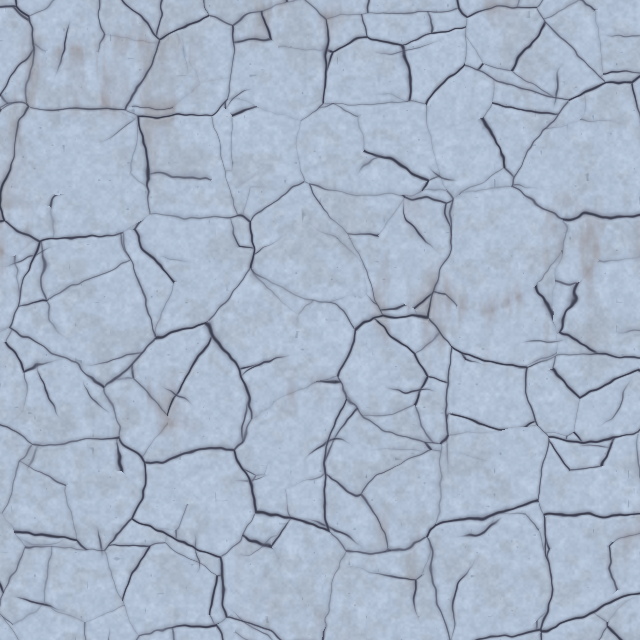
This texture is drawn by a three.js fragment shader. Its source:

```glsl
// Pale blue paint, weathered and split into blocky plates by dark cracks.
// A coarse warped cell network is split again inside each cell, so cracks meet
// in T junctions; short strays, mottling and rust streaks lie between them.
varying vec2 vUv;

const vec3 PAINT_BLUE = vec3(0.690, 0.750, 0.832);
const vec3 PAINT_GREY = vec3(0.664, 0.714, 0.778);
const vec3 RIM_LIGHT = vec3(0.770, 0.820, 0.880);
const vec3 CRACK_SHADE = vec3(0.475, 0.505, 0.575);
const vec3 CRACK_DARK = vec3(0.240, 0.250, 0.310);
const vec3 RUST = vec3(0.570, 0.540, 0.540);

const float MAIN_DENSITY = 6.0;    // cells across the canvas
const float SPLIT_DENSITY = 8.0;
const float STRAY_DENSITY = 9.0;
const float JITTER = 0.62;
const float ROW_SHIFT = 0.22;
const float CORE_WIDTH = 0.0015;   // half widths in canvas units
const float HALO_WIDTH = 0.0036;
const float EDGE_SOFTNESS = 0.0013;
const vec2 LIGHT_DIR = vec2(-0.5, 0.866);

struct Crack { float dist; float strength; float lit; vec2 cell; };

vec2 hash2(vec2 p) {
  vec3 q = fract(p.xyx * vec3(0.1031, 0.1030, 0.0973));
  q += dot(q, q.yzx + 33.33);
  return fract((q.xx + q.yz) * q.zy);
}

vec2 noise2(vec2 p) {
  vec2 i = floor(p), f = fract(p);
  f = f * f * (3.0 - 2.0 * f);
  return mix(mix(hash2(i), hash2(i + vec2(1.0, 0.0)), f.x),
             mix(hash2(i + vec2(0.0, 1.0)), hash2(i + 1.0), f.x), f.y);
}

float fbm(vec2 p) {
  float sum = 0.0, amp = 0.5;
  for (int i = 0; i < 4; i++) {
    sum += amp * noise2(p).x;
    p = p * 2.03 + 17.3;
    amp *= 0.5;
  }
  return sum / 0.9375;
}

vec2 site(vec2 c, float seed) {
  return c + vec2(ROW_SHIFT * mod(c.y, 2.0), 0.0) + 0.5 + JITTER * (hash2(c + seed) - 0.5);
}

// Nearest cell border; each border gets its own strength = rule.x * hash + rule.y.
Crack network(vec2 p, float density, float seed, vec2 rule) {
  p *= density;
  vec2 g = floor(p), own = g, a = p;
  float best = 100.0;
  for (int y = -2; y <= 2; y++) for (int x = -2; x <= 2; x++) {
    vec2 c = g + vec2(float(x), float(y));
    vec2 s = site(c, seed);
    float d = dot(s - p, s - p);
    if (d < best) { best = d; own = c; a = s; }
  }
  Crack k = Crack(1.0, 0.0, 0.0, own);
  best = 100.0;
  for (int y = -2; y <= 2; y++) for (int x = -2; x <= 2; x++) {
    vec2 c = own + vec2(float(x), float(y));
    if (x == 0 && y == 0) continue;
    vec2 b = site(c, seed);
    vec2 n = normalize(b - a);
    float d = dot(0.5 * (a + b) - p, n) / density;
    float s = clamp(rule.x * hash2(own + c + seed + 71.0).x + rule.y, 0.0, 1.0);
    float score = d + 0.004 * (1.0 - s);   // strong borders win near corners
    if (score < best) { best = score; k = Crack(d, s, dot(n, LIGHT_DIR), own); }
  }
  return k;
}

// Short bent cracks, mostly along the axes, thinning towards both ends.
Crack strays(vec2 p) {
  Crack k = Crack(1.0, 0.0, 0.0, vec2(0.0));
  p *= STRAY_DENSITY;
  for (int y = -1; y <= 1; y++) for (int x = -1; x <= 1; x++) {
    vec2 c = floor(p) + vec2(float(x), float(y));
    vec2 h = hash2(c + 211.0), r = hash2(c + 389.0);
    float angle = 1.5708 * step(0.6, h.x) + 1.1 * (h.y - 0.5);
    vec2 t = vec2(cos(angle), sin(angle));
    vec2 q = p - c - 0.25 - 0.5 * r;
    q = vec2(dot(q, t), dot(q, vec2(-t.y, t.x)));
    q.y += (r.y - 0.5) * 1.6 * q.x * q.x;
    float taper = smoothstep(0.0, 0.8, 1.0 - abs(q.x) / mix(0.25, 0.5, r.x));
    float s = 0.75 * taper * smoothstep(0.45, 1.0, hash2(c + 503.0).x);
    float d = abs(q.y) / STRAY_DENSITY;
    if (s > 0.0 && d < k.dist) k = Crack(d, s, -sign(q.y) * dot(vec2(-t.y, t.x), LIGHT_DIR), c);
  }
  return k;
}

vec3 drawCrack(vec3 color, Crack k) {
  float rim = (k.dist - 0.0050) / 0.0018;
  color = mix(color, RIM_LIGHT, 0.32 * k.strength * max(k.lit, 0.0) * exp(-rim * rim));
  float h = k.dist / (HALO_WIDTH * (1.0 - 0.25 * k.lit));
  color = mix(color, CRACK_SHADE, k.strength * exp(-h * h));
  float w = CORE_WIDTH * k.strength;
  float core = 1.0 - smoothstep(0.2 * w, w + EDGE_SOFTNESS, k.dist);
  return mix(color, CRACK_DARK, core * smoothstep(0.0, 1.0, k.strength));
}

void main() {
  vec2 uv = vUv;
  vec2 p = uv + 0.075 * (noise2(uv * 4.0 + 2.0) - 0.5) + 0.022 * (noise2(uv * 13.0) - 0.5)
         + 0.008 * (noise2(uv * 36.0) - 0.5) + 0.0032 * (noise2(uv * 90.0) - 0.5);

  // Crack layers
  float wear = noise2(uv * 9.0 + 40.0).x;
  Crack major = network(p, MAIN_DENSITY, 13.0, vec2(0.9, 0.25));
  major.strength *= mix(0.5, 1.0, smoothstep(0.15, 0.55, wear));
  vec2 r = hash2(major.cell + 97.0);
  float turn = 0.6 * (r.x - 0.5);
  vec2 inner = mat2(cos(turn), sin(turn), -sin(turn), cos(turn)) * p + 3.0 * r;
  Crack minor = network(inner, SPLIT_DENSITY, 57.0, vec2(1.5, -0.25));
  minor.strength *= smoothstep(0.1, 0.6, noise2(uv * 9.0 + 9.0).y);
  Crack stray = strays(p);

  // Paint: faint clouds, fine grain and sparse dark pits
  float cloud = 0.45 * fbm(uv * 11.0) + 0.55 * fbm(uv * 48.0 + 5.0);
  vec3 color = mix(PAINT_BLUE, PAINT_GREY, smoothstep(0.46, 0.66, cloud));
  color += 0.045 * (noise2(uv * 130.0).x - 0.5) + 0.035 * (noise2(uv * 260.0).y - 0.5);
  color += 0.025 * smoothstep(0.55, 0.75, fbm(uv * 60.0 + 31.0));
  color -= 0.10 * smoothstep(0.94, 1.0, noise2(uv * 110.0 + 7.0).y);

  // Rust running down from the cracks
  float streak = smoothstep(0.45, 0.75, fbm(uv * vec2(42.0, 11.0) + 3.0));
  float area = smoothstep(0.5, 0.8, noise2(uv * 8.0 + 21.0).x);
  float reach = exp(-min(major.dist, minor.dist) / 0.016);
  color = mix(color, RUST, 0.65 * streak * area * reach);

  color = drawCrack(color, minor);
  color = drawCrack(color, stray);
  color = drawCrack(color, major);
  gl_FragColor = vec4(color, 1.0);
}
```
